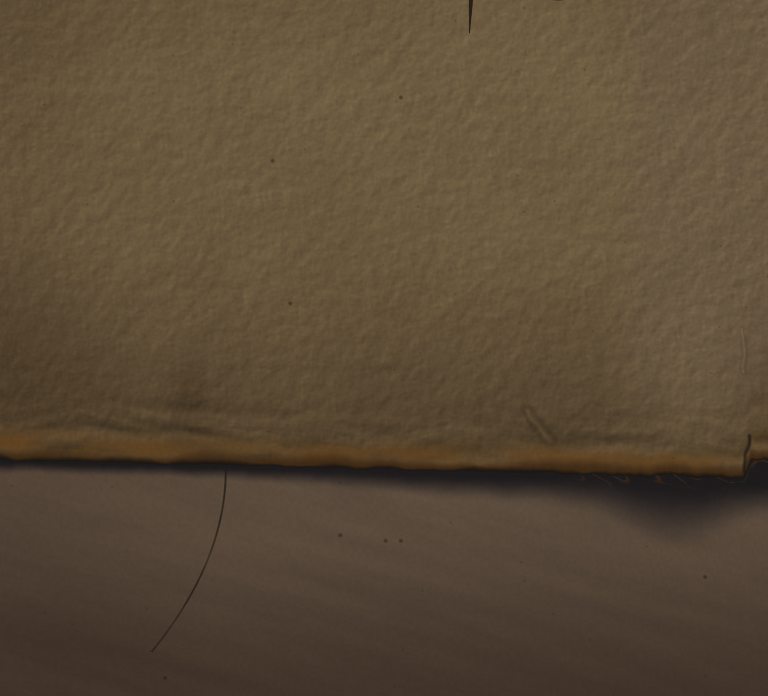
Give the GLSL for this texture, as a Shadertoy shader.

```glsl
// Aged paper sheet with a burnt, frayed lower edge, casting a shadow on a table with a stray hair.

const vec3 PAPER_LIGHT = vec3(0.430, 0.360, 0.253);
const vec3 PAPER_DARK  = vec3(0.300, 0.240, 0.165);
const vec3 PAPER_GREY  = vec3(0.405, 0.340, 0.265);
const vec3 RIM_OCHRE   = vec3(0.385, 0.265, 0.125);
const vec3 RIM_BROWN   = vec3(0.250, 0.165, 0.085);
const vec3 BURNT       = vec3(0.095, 0.080, 0.065);
const vec3 TABLE_LIGHT = vec3(0.355, 0.295, 0.240);
const vec3 TABLE_DARK  = vec3(0.255, 0.200, 0.160);
const vec3 SHADOW      = vec3(0.095, 0.088, 0.100);
const vec3 INK         = vec3(0.130, 0.100, 0.070);
const float EDGE_LEFT  = 0.339;
const float EDGE_SLOPE = 0.026;
const float TEAR_X     = 0.972;
const float BUMP       = 0.34;
const float GRAIN      = 0.050;
const vec2 SPOTS[8] = vec2[8](
    vec2(0.355, 0.769), vec2(0.378, 0.564), vec2(0.502, 0.223), vec2(0.522, 0.223),
    vec2(0.443, 0.231), vec2(0.522, 0.860), vec2(0.215, 0.026), vec2(0.918, 0.171));

float hash(vec2 p) {
    vec3 q = fract(p.xyx * 0.1031);
    q += dot(q, q.yzx + 33.33);
    return fract((q.x + q.y) * q.z);
}

float noise(vec2 p) {
    vec2 i = floor(p), f = fract(p);
    f = f * f * (3.0 - 2.0 * f);
    return mix(mix(hash(i), hash(i + vec2(1, 0)), f.x),
               mix(hash(i + vec2(0, 1)), hash(i + vec2(1, 1)), f.x), f.y);
}

float fbm(vec2 p) {
    float sum = 0.0, amp = 0.5;
    for (int i = 0; i < 4; i++) {
        sum += amp * noise(p);
        p = mat2(1.6, 1.2, -1.2, 1.6) * p + 7.3;
        amp *= 0.5;
    }
    return sum;
}

float bell(float d, float width) { return exp(-d * d / (width * width)); }

float segment(vec2 p, vec2 a, vec2 b) {
    vec2 d = b - a;
    return length(p - a - d * clamp(dot(p - a, d) / dot(d, d), 0.0, 1.0));
}

float baseLine(float x) { return EDGE_LEFT - EDGE_SLOPE * x; }

// Torn edge: the fraying grows to the right and a flap rises past the tear.
float edgeHeight(float x) {
    float fray = mix(0.005, 0.014, smoothstep(0.70, 0.80, x));
    float flap = 0.023 * smoothstep(TEAR_X - 0.004, TEAR_X + 0.008, x);
    return baseLine(x) + fray * (fbm(vec2(x * 45.0, 3.0)) - 0.47) + flap;
}

// Light from the upper left across the paper fibres.
float relief(vec2 p) {
    vec2 shift = vec2(-0.003, 0.003);
    return fbm(p * 75.0) - fbm((p + shift) * 75.0)
         + 0.5 * (fbm(p * 24.0) - fbm((p + 2.0 * shift) * 24.0));
}

vec3 paperColor(vec2 uv, vec2 p, float h) {
    float tone = 0.12 + 0.85 * smoothstep(0.0, 0.42, h) + 0.50 * (fbm(p * 4.0) - 0.47);
    tone -= 0.38 * smoothstep(0.22, 0.0, uv.x) + 0.12 * smoothstep(0.85, 1.0, uv.y);
    tone -= 0.30 * bell(uv.x - 0.245, 0.025) * bell(uv.y - 0.42, 0.07);
    tone += 0.35 * bell(uv.x - 0.90, 0.07) * bell(uv.y - 0.45, 0.12);
    vec3 col = mix(PAPER_DARK, PAPER_LIGHT, clamp(tone, 0.0, 1.1));
    col = mix(col, PAPER_GREY, 0.5 * smoothstep(0.79, 0.85, uv.x) * smoothstep(0.03, 0.2, h));
    // Irregular wrinkles that follow the edge.
    vec2 w = vec2(p.x * 11.0, h * 48.0 + 1.5 * noise(p * 9.0));
    col *= 1.0 + 0.55 * (fbm(w) - fbm(w + vec2(0.0, 0.6))) * smoothstep(0.13, 0.02, h);
    // Faint broken creases near the right side.
    vec2 bent = uv + 0.008 * (vec2(noise(p * 55.0), noise(p * 55.0 + 9.0)) - 0.5);
    float crease = segment(bent, vec2(0.687, 0.412), vec2(0.715, 0.365));
    float upright = segment(bent, vec2(0.968, 0.465), vec2(0.967, 0.530));
    col *= 1.0 + 0.08 * bell(crease, 0.003) - 0.13 * bell(crease - 0.006, 0.004);
    col *= 1.0 + 0.09 * bell(upright, 0.0015) - 0.07 * bell(upright - 0.003, 0.002);
    col *= 1.0 + BUMP * relief(p);
    // Patchy ochre, sinking through brown to the scorched rim.
    float patches = smoothstep(0.25, 0.75, fbm(vec2(p.x * 13.0, h * 45.0)));
    float ochre = bell(h - 0.021, 0.016) * (0.15 + 0.7 * patches);
    ochre += 0.3 * bell(uv.x - 0.03, 0.05) * bell(h - 0.03, 0.02);
    col = mix(col, RIM_OCHRE, clamp(ochre, 0.0, 0.85));
    float reach = 0.013 + 0.016 * noise(vec2(p.x * 17.0, 5.0));
    col = mix(RIM_BROWN, col, smoothstep(0.2 * reach, reach, h));
    col = mix(BURNT, col, smoothstep(-0.001, 0.004 + 0.007 * noise(vec2(p.x * 38.0, 1.0)), h));
    float tear = segment(bent, vec2(TEAR_X, 0.318), vec2(TEAR_X + 0.003, 0.375));
    return mix(col, BURNT, 0.7 * smoothstep(0.005, 0.0, tear));
}

vec3 tableColor(vec2 uv, vec2 p, float h) {
    float tone = smoothstep(-0.03, 0.29, uv.y) - 0.35 * smoothstep(0.35, 0.0, uv.x);
    vec3 col = mix(TABLE_DARK, TABLE_LIGHT, clamp(tone, 0.0, 1.0));
    col *= 0.94 + 0.12 * fbm(vec2(p.x * 9.0 + p.y * 5.0, p.y * 45.0 + p.x * 12.0));
    // The shadow deepens beneath the lifted right corner.
    float below = baseLine(uv.x) - uv.y + 0.008 * (fbm(p * 22.0) - 0.5);
    float depth = 0.012 + 0.016 * smoothstep(0.2, 0.75, uv.x) + 0.034 * bell(uv.x - 0.88, 0.085);
    col = mix(col, SHADOW, 0.92 * smoothstep(depth * 1.8, depth * 0.15, below));
    // Thin loose fibres below the frayed part.
    float strand = abs(noise(vec2(p.x * 45.0 + h * 60.0, h * 90.0)) - 0.5);
    float fibre = smoothstep(0.09, 0.02, strand) * smoothstep(-0.022, -0.003, h);
    return mix(col, RIM_BROWN, 0.65 * fibre * smoothstep(0.73, 0.78, uv.x));
}

void mainImage(out vec4 fragColor, in vec2 fragCoord) {
    vec2 uv = fragCoord / iResolution.xy, p = fragCoord / iResolution.y;
    float px = 1.0 / iResolution.y;
    float h = uv.y - edgeHeight(uv.x);
    vec3 col = mix(tableColor(uv, p, h), paperColor(uv, p, h), smoothstep(-px, px, h));
    // Curved hair on the table.
    float t = (0.325 - uv.y) / 0.262;
    float hair = abs(uv.x - 0.294 + 0.097 * t * t) / sqrt(1.0 + 0.55 * t * t);
    float along = step(0.0, t) * step(t, 1.0) * (0.45 + 0.35 * noise(vec2(t * 14.0, 2.0)));
    col = mix(col, INK, along * smoothstep(0.0008 + px, 0.0002, hair));
    // Tapered dark sliver and a chip at the top.
    float taper = 0.0018 * smoothstep(0.950, 1.0, uv.y);
    float sliver = abs(uv.x - 0.612 - 0.04 * (uv.y - 0.97));
    col = mix(col, INK, 0.9 * step(0.953, uv.y) * smoothstep(taper + px, taper, sliver));
    float chip = length((uv - vec2(0.727, 1.003)) * vec2(0.6, 1.5));
    col = mix(col, INK, 0.6 * smoothstep(0.008, 0.004, chip));
    // Larger specks, then fine scattered ones.
    for (int i = 0; i < 8; i++) {
        float d = length((uv - SPOTS[i]) * vec2(iResolution.x * px, 1.0));
        col = mix(col, INK, 0.5 * smoothstep(0.0045, 0.0008, d));
    }
    vec2 cell = floor(p * 22.0);
    vec2 seat = 0.2 + 0.6 * vec2(hash(cell + 11.0), hash(cell + 47.0));
    float speck = smoothstep(0.06, 0.01, length(fract(p * 22.0) - seat));
    col = mix(col, INK, 0.22 * speck * step(0.90, hash(cell)));

    col *= 1.0 + GRAIN * (noise(p * 260.0) - 0.5);
    fragColor = vec4(clamp(col, 0.0, 1.0), 1.0);
}
```
